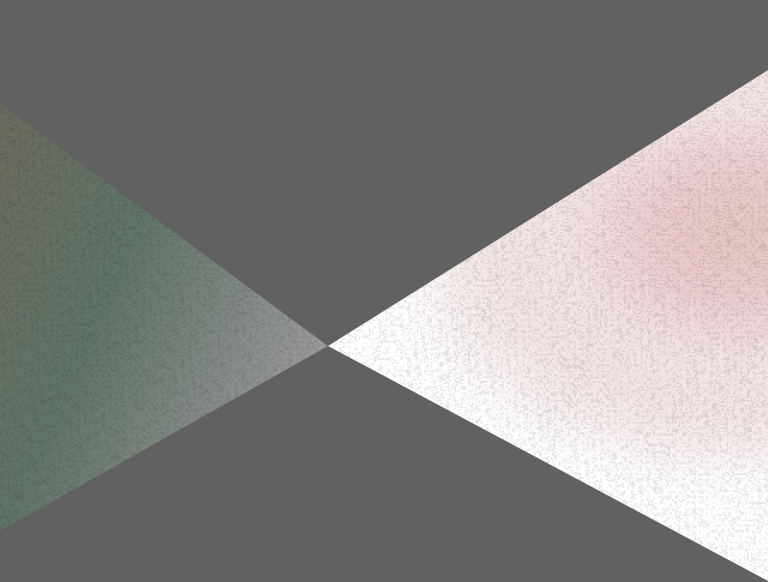
This background is drawn by a WebGL 2 fragment shader. Its source:

```glsl
#version 300 es
precision highp float;
// Two grainy wedges meet tip to tip on a flat grey ground.
// Each wedge is cut by two half-planes; the left one holds a linear gradient,
// the right one an elliptical glow, and value noise adds the speckle.

uniform vec2 u_resolution;
out vec4 fragColor;

// Layout, in units of the canvas height
const vec2 APEX = vec2(0.5636, 0.4055);
const vec2 LEFT_SLOPES = vec2(0.738, 0.564);    // upper, lower
const vec2 RIGHT_SLOPES = vec2(0.627, 0.534);
const vec2 BAND_POINT = vec2(0.258, 0.656);
const vec2 BAND_NORMAL = vec2(0.917, -0.398);
const vec2 GLOW_CENTER = vec2(1.271, 0.596);
const vec2 GLOW_SCALE = vec2(0.72, 1.0);

// Colours
const vec3 GROUND = vec3(0.380);
const vec3 OLIVE = vec3(0.405, 0.420, 0.370);
const vec3 GREEN = vec3(0.370, 0.445, 0.395);
const vec3 SILVER = vec3(0.595, 0.590, 0.595);
const vec3 BEIGE = vec3(0.895, 0.780, 0.755);
const vec3 PINK = vec3(0.920, 0.795, 0.805);
const vec3 BLUSH = vec3(0.950, 0.895, 0.895);
const vec3 WHITE = vec3(1.0);

// Grain
const float GRAIN_CELLS = 340.0;                // per canvas height
const float LEFT_GRAIN = 0.10;
const float RIGHT_GRAIN = 0.10;

float hash(vec2 p) {
    return fract(sin(dot(p, vec2(127.1, 311.7))) * 43758.5453);
}

float valueNoise(vec2 p) {
    vec2 i = floor(p);
    vec2 f = fract(p);
    f = f * f * (3.0 - 2.0 * f);
    float low = mix(hash(i), hash(i + vec2(1.0, 0.0)), f.x);
    float high = mix(hash(i + vec2(0.0, 1.0)), hash(i + vec2(1.0, 1.0)), f.x);
    return mix(low, high, f.y);
}

// Signed distance to a wedge opening along +x from the origin
float wedge(vec2 q, vec2 slopes) {
    vec2 edges = (vec2(q.y, -q.y) - slopes * q.x) / sqrt(1.0 + slopes * slopes);
    return max(edges.x, edges.y);
}

float coverage(float dist) {
    return clamp(0.5 - dist * u_resolution.y, 0.0, 1.0);
}

// Olive to green to silver, across a slanted band
vec3 leftGradient(vec2 p) {
    float d = dot(p - BAND_POINT, BAND_NORMAL);
    vec3 color = mix(OLIVE, GREEN, smoothstep(-0.26, 0.0, d));
    return mix(color, SILVER, clamp(d / 0.38, 0.0, 1.0));
}

// Beige core, pink ring, blush falloff, white rim
vec3 rightGlow(vec2 p) {
    float r = length((p - GLOW_CENTER) * GLOW_SCALE);
    vec3 color = mix(BEIGE, PINK, smoothstep(0.0, 0.10, r));
    color = mix(color, BLUSH, smoothstep(0.08, 0.24, r));
    return mix(color, WHITE, smoothstep(0.29, 0.47, r));
}

void main() {
    vec2 p = gl_FragCoord.xy / u_resolution.y;
    vec2 q = p - APEX;

    float speckle = smoothstep(0.35, 0.95, valueNoise(p * GRAIN_CELLS));
    vec3 left = leftGradient(p) * (1.0 + LEFT_GRAIN * (0.2 - speckle));
    vec3 right = rightGlow(p) * (1.0 - RIGHT_GRAIN * speckle);

    vec3 color = GROUND;
    color = mix(color, left, coverage(wedge(vec2(-q.x, q.y), LEFT_SLOPES)));
    color = mix(color, right, coverage(wedge(q, RIGHT_SLOPES)));
    fragColor = vec4(color, 1.0);
}
```
